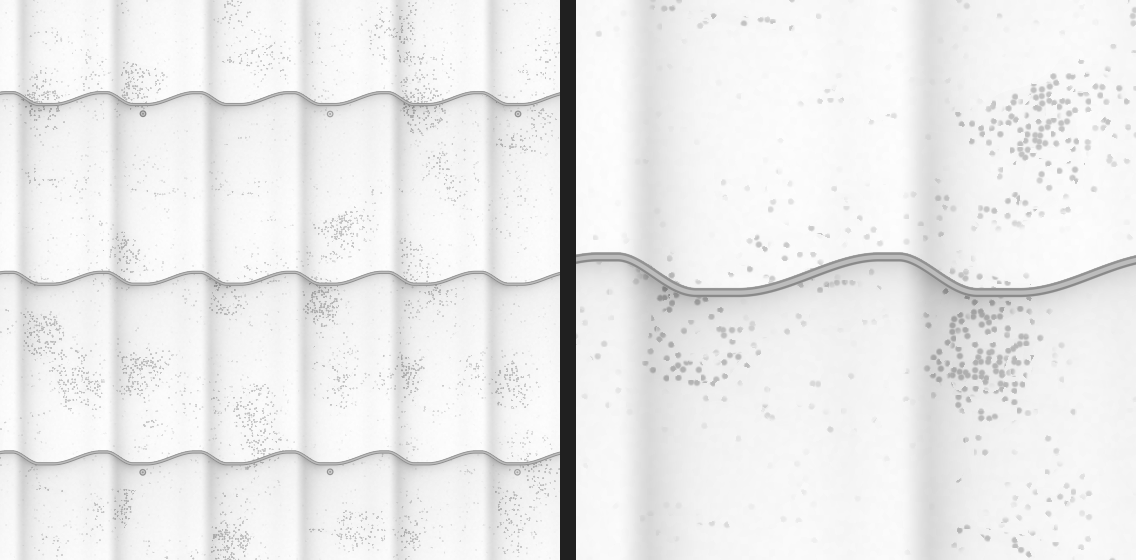
Left, the full canvas; right, a detail of the centre.
Reproduce this texture procedurally as a WebGL 2 fragment shader.

```glsl
#version 300 es
precision highp float;
uniform vec2 u_resolution;
out vec4 fragColor;

const vec2 PITCH = vec2(0.1675, 0.3208);    // tile width and exposed height
const vec2 ORIGIN = vec2(0.5205, 0.4835);   // one wave crest, measured from the top left
const float WAVE_DROP = 0.0212;
const float LIP_WIDTH = 0.0056;
const float CREASE_PHASE = 0.145;
const float CREASE_DEPTH = 0.125;
const float SHADOW_DEPTH = 0.13;
const float WEAR_DEPTH = 0.20;
const float GRAIN_SCALE = 250.0;
const vec2 NAIL_POS = vec2(0.42, 0.0185);   // phase across, distance below the lip
const float NAIL_RADIUS = 0.0062;
const float PAINT = 0.988;
const float LIP_GREY = 0.74;
const float LINE_GREY = 0.50;

vec2 hash2(vec2 p) {
  vec3 q = fract(vec3(p.xyx) * vec3(0.1031, 0.1030, 0.0973));
  q += dot(q, q.yzx + 33.33);
  return fract((q.xx + q.yz) * q.zy);
}

// Cellular noise: x = nearest distance, y = random value of that cell
vec2 cellular(vec2 p) {
  vec2 cell = floor(p), nearest = vec2(9.0, 0.0);
  for (int j = -1; j <= 1; j++)
    for (int i = -1; i <= 1; i++) {
      vec2 id = cell + vec2(i, j);
      float d = length(id + 0.15 + 0.7 * hash2(id) - p);
      if (d < nearest.x) nearest = vec2(d, hash2(id + 71.0).x);
    }
  return nearest;
}

// Lower outline of a tile: steep fall, flat trough, slow rise
float waveDrop(float phase) {
  float p = fract(phase);
  return WAVE_DROP * (smoothstep(0.03, 0.31, p) - smoothstep(0.46, 0.96, p));
}

// Soft-edged band around a centre
float band(float d, float centre, float halfWidth, float aa) {
  return 1.0 - smoothstep(halfWidth - aa * 0.5, halfWidth + aa * 0.5, abs(d - centre));
}

// Worn paint: broken blotches of fine specks, and faint level streaks
float wear(vec2 pos, float phase) {
  vec2 warped = pos + 0.012 * sin(pos.yx * vec2(47.0, 39.0) + 2.0 * sin(pos * 83.0));
  vec2 blot = cellular(warped * vec2(9.0, 8.0) + 4.0);
  vec2 streak = cellular(warped * vec2(8.0, 34.0) + 19.0);
  vec2 clump = cellular(warped * vec2(64.0, 80.0));
  vec2 speck = cellular(pos * GRAIN_SCALE);
  float trough = smoothstep(0.10, 0.24, phase) * (1.0 - 0.75 * smoothstep(0.35, 0.85, phase));
  float patches = (1.0 - smoothstep(0.05, 0.62, blot.x)) * blot.y * blot.y;
  patches += 0.35 * (1.0 - smoothstep(0.1, 0.6, streak.x)) * pow(streak.y, 3.0);
  patches *= (0.25 + 0.95 * trough) * (0.45 + 0.75 * clump.y);
  float chance = 0.03 + 0.75 * patches;
  float specks = smoothstep(1.0 - chance, 1.06 - chance, speck.y)
               * (1.0 - smoothstep(0.25, 0.65, speck.x));
  return specks * (0.35 + 0.65 * smoothstep(0.0, 0.3, patches)) + 0.16 * patches
       + 0.05 * (speck.y - 0.5);
}

// Pressed curve of the sheet, as darkening across one wave
float curveShade(float phase, float pos) {
  float crease = phase < CREASE_PHASE
    ? smoothstep(0.03, CREASE_PHASE, phase)
    : exp(-pow((phase - CREASE_PHASE) / 0.095, 1.3));
  float flank = exp(-pow((phase - 0.84) / 0.09, 2.0));
  float trough = smoothstep(0.1, 0.25, phase) * (1.0 - smoothstep(0.3, 0.75, phase));
  return CREASE_DEPTH * crease * (0.93 + 0.07 * sin(pos * 31.0)) + 0.014 * flank + 0.012 * trough;
}

void main() {
  vec2 pos = gl_FragCoord.xy / u_resolution;
  pos.y = 1.0 - pos.y;
  float aa = 1.4 / min(u_resolution.x, u_resolution.y);

  // Wave and course coordinates
  float across = (pos.x - ORIGIN.x) / PITCH.x;
  float column = floor(across), phase = fract(across);
  float down = (pos.y - ORIGIN.y - waveDrop(across)) / PITCH.y;
  float row = floor(down), t = fract(down);
  float below = t * PITCH.y;
  float slope = (waveDrop(across + 0.01) - waveDrop(across - 0.01)) / (0.02 * PITCH.x);
  float edge = (t > 0.5 ? below - PITCH.y : below) * inversesqrt(1.0 + slope * slope);

  // Painted sheet, with the shadow cast by the course above
  float grey = PAINT - curveShade(phase, pos.y) - 0.022 * (1.0 - smoothstep(0.1, 0.8, t));
  grey -= WEAR_DEPTH * wear(pos, phase);
  float shadow = exp(-max(below - LIP_WIDTH, 0.0) / 0.009)
               + 0.25 * exp(-below / 0.04);
  grey -= SHADOW_DEPTH * shadow * (0.8 + 0.5 * smoothstep(0.0, 0.2, phase) * (1.0 - smoothstep(0.2, 0.5, phase)));

  // Nails on every second wave of every second course
  vec2 tile = vec2(column, row);
  vec2 jitter = (hash2(tile + 7.0) - 0.5) * 0.004;
  float r = length(vec2((phase - NAIL_POS.x) * PITCH.x, below - NAIL_POS.y) - jitter);
  float nailed = (1.0 - mod(column, 2.0)) * mod(row, 2.0);
  float tarnish = 0.12 * hash2(tile + 31.0).y;
  float ring = band(r, NAIL_RADIUS * 0.78, NAIL_RADIUS * 0.16, aa);
  float core = band(r, 0.0, NAIL_RADIUS * 0.28, aa);
  grey = mix(grey, 0.88 - tarnish, nailed * band(r, 0.0, NAIL_RADIUS, aa));
  grey = mix(grey, 0.62 - tarnish, nailed * max(ring, 0.8 * core));

  // Rolled lip: grey face between two thin lines
  grey = mix(grey, LIP_GREY, band(edge, LIP_WIDTH * 0.5, LIP_WIDTH * 0.5, aa));
  grey = mix(grey, LINE_GREY, 0.7 * band(edge, LIP_WIDTH * 0.15, LIP_WIDTH * 0.13, aa));
  grey = mix(grey, LINE_GREY, 0.85 * band(edge, LIP_WIDTH * 0.85, LIP_WIDTH * 0.12, aa));
  fragColor = vec4(vec3(clamp(grey, 0.0, 1.0)), 1.0);
}
```
